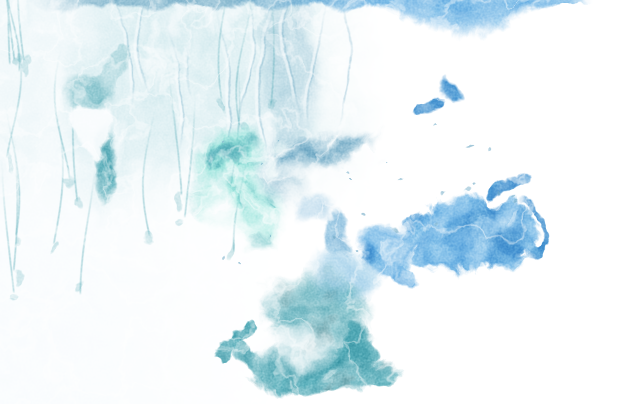
Give the GLSL for this background, as a Shadertoy shader.

```glsl
#define WARP 0.06
#define ERODE 0.42
#define THREADS 20
#define FILAMENTS 10
#define SPECKS 24
#define WHITE vec3(0.98, 0.99, 0.995)
#define PALE vec3(0.84, 0.925, 0.94)
#define TEAL vec3(0.32, 0.66, 0.71)
#define MINT vec3(0.56, 0.89, 0.85)
#define BLUE vec3(0.40, 0.69, 0.89)
#define DEEP vec3(0.20, 0.51, 0.77)
#define SLATE vec3(0.48, 0.69, 0.79)

vec3 col;     // colour built up so far
vec2 q;       // warped position
float rough;  // fine noise that frays the rims

vec2 hash2(vec2 p) {
    vec3 h = fract(p.xyx * vec3(0.1031, 0.103, 0.0973));
    h += dot(h, h.yzx + 33.33);
    return fract((h.xx + h.yz) * h.zy);
}

float corner(vec2 cell, vec2 f, vec2 o) {
    return dot(hash2(cell + o) * 2. - 1., f - o);
}

float gradientNoise(vec2 p) {
    vec2 i = floor(p), f = p - i, u = f * f * (3. - 2. * f), e = vec2(1, 0);
    return mix(mix(corner(i, f, e.yy), corner(i, f, e.xy), u.x),
               mix(corner(i, f, e.yx), corner(i, f, e.xx), u.x), u.y);
}

float fbm(vec2 p) {
    float sum = 0., amp = 0.8;
    for (int i = 0; i < 5; i++) {
        sum += amp * gradientNoise(p);
        p = mat2(1.6, 1.2, -1.2, 1.6) * p + 7.3;
        amp *= 0.5;
    }
    return sum;
}

float fall(float a, float b, float x) { return 1. - smoothstep(a, b, x); }

// Frayed ellipse: centre, radii, rim softness
float blob(float x, float y, float rx, float ry, float soft) {
    return fall(1. - soft, 1. + soft, length((q - vec2(x, y)) / vec2(rx, ry)) + rough);
}

// Rounded stroke between two points
float stroke(float ax, float ay, float bx, float by, float width) {
    vec2 a = vec2(ax, ay), d = vec2(bx, by) - a;
    float t = clamp(dot(q - a, d) / dot(d, d), 0., 1.);
    return fall(0.7, 1.1, length(q - a - d * t) / width + 1.5 * rough);
}

void ink(vec3 tint, float amount) { col = mix(col, tint, clamp(amount, 0., 1.)); }

void mainImage(out vec4 fragColor, in vec2 fragCoord) {
    vec2 p = fragCoord / iResolution.y;
    float px = 1. / iResolution.y;
    q = p + WARP * vec2(fbm(p * 8.), fbm(p * 8. + 31.));
    float cloud = fbm(q * 12. + 4.), density = 0.85 + 0.7 * cloud;
    float fold = fbm(q * vec2(9, 2.5) + 12.);
    rough = ERODE * fbm(q * 24. + 50.);

    // Paper and hanging veil
    col = mix(WHITE, vec3(1), smoothstep(0.1, 0.8, p.x));
    float veil = smoothstep(0.44, 0.7, q.y + 0.14 * fold) * fall(0.66, 0.96, q.x);
    veil *= mix(0.3, 1., smoothstep(0.12, 0.26, q.x));
    ink(PALE, veil * (0.7 + 0.8 * fold));
    ink(SLATE, 0.3 * blob(0.72, 0.84, 0.07, 0.2, 0.4) * (0.8 + 2. * fold));
    ink(WHITE, 0.7 * veil * smoothstep(0.1, 0.3, fold));

    // Pale filaments with shaded sides
    for (int i = 0; i < FILAMENTS; i++) {
        vec2 h = hash2(vec2(i, 17));
        float x = 0.3 + 0.06 * float(i) + 0.025 * sin(p.y * (7. + 6. * h.x) + 6.3 * h.y);
        float reach = smoothstep(0.5, 0.6, p.y - 0.25 * h.x) * fall(0.7, 0.95, p.y - 0.2 * h.y);
        float d = mix(p.x, q.x, 0.3) - x;
        ink(WHITE, 0.6 * reach * fall(0.001, 0.004 + px, abs(d)));
        ink(SLATE, 0.35 * reach * fall(0., 0.002 + px, abs(d - 0.006)));
    }

    // Drooping threads with drops
    for (int i = 0; i < THREADS; i++) {
        vec2 h = hash2(vec2(i, 5)), g = hash2(vec2(i, 9));
        float end = 0.25 + 0.6 * h.y;
        float x = 0.02 + 0.65 * h.x * h.x + 0.02 * sin(p.y * (5. + 9. * g.x) + 6.3 * g.y);
        float span = smoothstep(end, end + 0.01, p.y) * fall(end + 0.1, end + 0.35, p.y);
        ink(TEAL, 0.35 * span * fall(0., 0.002 + px, abs(p.x - x)));
        ink(TEAL, 0.25 * blob(x, end, 0.009, 0.014, 0.3));
    }

    // Dark plume with a white curl
    float plume = blob(0.225, 0.765, 0.04, 0.04, 0.5) + 0.6 * stroke(0.25, 0.77, 0.31, 0.86, 0.022);
    ink(TEAL, 0.6 * plume * density);
    ink(TEAL, 0.9 * blob(0.264, 0.59, 0.036, 0.08, 0.3) * density);
    ink(WHITE, 0.95 * blob(0.23, 0.675, 0.05, 0.055, 0.15));

    // Mint bloom
    float mint = max(blob(0.57, 0.56, 0.085, 0.11, 0.35), 0.8 * blob(0.63, 0.49, 0.06, 0.075, 0.45));
    ink(MINT, mint * (0.6 + 1.2 * cloud));
    ink(TEAL, 0.85 * mint * smoothstep(0.05, 0.4, cloud));

    // Slate drift and loose patches
    float drift = blob(0.8, 0.635, 0.125, 0.045, 0.4) + 0.6 * blob(0.71, 0.59, 0.05, 0.075, 0.5);
    ink(SLATE, drift * (0.4 + 2. * cloud));
    float patches = blob(0.834, 0.415, 0.036, 0.06, 0.2) + 0.5 * blob(0.772, 0.485, 0.038, 0.035, 0.4);
    ink(mix(BLUE, SLATE, 0.5), 0.75 * patches * density);

    // Top band
    float bulge = exp(-pow(abs(p.x - 1.15) / 0.13, 2.));
    float depth = (0.014 + 0.065 * bulge) * fall(1.25, 1.48, p.x) + 0.005;
    float band = fall(0.5, 1.2, (1. - p.y + 0.04 * cloud) / depth + 1.2 * rough);
    band *= smoothstep(0.05, 0.3, p.x) * fall(1.4, 1.47, p.x);
    ink(mix(SLATE, BLUE, smoothstep(0.5, 1., p.x)), 0.9 * band * density);

    // Blue cloud, curled tail and islands
    float body = max(blob(1.165, 0.42, 0.17, 0.088, 0.1), blob(0.965, 0.38, 0.07, 0.055, 0.2));
    body = max(body, stroke(0.96, 0.345, 1.025, 0.31, 0.02));
    ink(BLUE, body * (0.82 + 0.7 * cloud));
    ink(DEEP, 0.7 * body * smoothstep(0., 0.6, cloud + 0.3 * blob(1.23, 0.43, 0.08, 0.06, 0.8)));
    float ring = abs(length((q - vec2(1.305, 0.425)) / vec2(0.048, 0.07)) - 1.);
    float tail = fall(0.1, 0.2, ring + 0.3 * rough) * smoothstep(1.28, 1.32, q.x);
    float isles = stroke(1.22, 0.525, 1.295, 0.555, 0.016) + stroke(1.045, 0.73, 1.09, 0.745, 0.017)
                + blob(1.123, 0.778, 0.018, 0.03, 0.3);
    ink(mix(BLUE, DEEP, 0.55), (tail + isles) * density);

    // Lower teal swell
    ink(mix(BLUE, PALE, 0.55), 0.75 * blob(0.85, 0.31, 0.075, 0.06, 0.4));
    float swell = max(0.8 * blob(0.78, 0.215, 0.115, 0.095, 0.35), blob(0.8, 0.085, 0.165, 0.055, 0.15));
    swell = max(swell, blob(0.885, 0.125, 0.05, 0.08, 0.15));
    swell = max(swell, stroke(0.9, 0.065, 0.955, 0.075, 0.026));
    swell = max(swell, stroke(0.53, 0.1, 0.555, 0.17, 0.013));
    swell = max(swell, stroke(0.555, 0.17, 0.61, 0.195, 0.015));
    swell = max(swell, 0.8 * stroke(0.56, 0.145, 0.66, 0.09, 0.022));
    ink(TEAL, swell * (0.85 + 0.8 * cloud));
    ink(TEAL * 0.75, 0.5 * swell * smoothstep(0.1, 0.4, -cloud));
    ink(WHITE, 0.7 * blob(0.73, 0.13, 0.075, 0.04, 0.6));

    // Scattered specks
    for (int i = 0; i < SPECKS; i++) {
        vec2 h = hash2(vec2(i, 41));
        float size = 0.002 + 0.004 * fract(h.x * 37.);
        ink(SLATE, 0.6 * blob(0.55 + 0.75 * h.x, 0.28 + 0.18 * h.x + 0.36 * h.y, size, size, 0.4));
    }

    // Bright veins and grain within the inks
    ink(vec3(1), 0.4 * fall(0., 0.06, abs(fbm(q * 7. + 80.))));
    col = pow(col, vec3(1. + 1.2 * rough + 0.35 * gradientNoise(p * 190.)));
    fragColor = vec4(col, 1);
}
```
